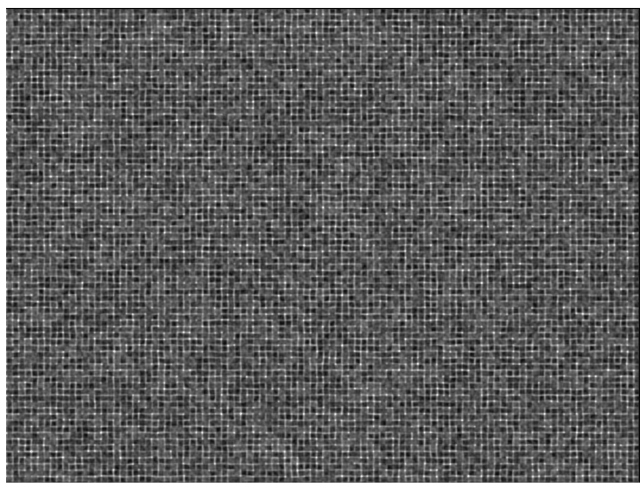
Reproduce this texture procedurally as a WebGL 1 fragment shader.

```glsl
precision highp float;
// Coarse grey woven cloth: a fine grid of pale threads over dark uneven gaps, on a white sheet.

uniform vec2 u_resolution;

const vec2 THREADS = vec2(100.0, 76.0);      // repeats across and down
const vec2 CLOTH_MIN = vec2(0.0095, 0.0270); // cloth corners in canvas units
const vec2 CLOTH_MAX = vec2(1.0000, 0.9840);
const float THREAD_WIDTH = 0.20;             // in repeats
const vec3 PAPER = vec3(1.0);
const vec3 EDGE = vec3(0.03);

float hash(vec2 p) {
  vec3 q = fract(vec3(p.xyx) * 0.1031);
  q += dot(q, q.yzx + 33.33);
  return fract((q.x + q.y) * q.z);
}

vec2 gradientAt(vec2 node) {
  float angle = 6.28318 * hash(node + 17.0);
  return vec2(cos(angle), sin(angle));
}

float gradientNoise(vec2 p) {
  vec2 i = floor(p);
  vec2 f = p - i;
  vec2 w = f * f * f * (f * (f * 6.0 - 15.0) + 10.0);
  vec2 e = vec2(1.0, 0.0);
  float low = mix(dot(gradientAt(i), f),
                  dot(gradientAt(i + e.xy), f - e.xy), w.x);
  float high = mix(dot(gradientAt(i + e.yx), f - e.yx),
                   dot(gradientAt(i + e.xx), f - e.xx), w.x);
  return mix(low, high, w.y);
}

// Soft ridge centred on every integer
float threadRidge(float x) {
  float d = (fract(x + 0.5) - 0.5) / THREAD_WIDTH;
  return exp(-d * d);
}

// Uneven brightness along one thread, blended between its segments
float threadTone(float across, float along, float seed) {
  float line = floor(across + 0.5) + seed;
  float s = along - 0.5;
  float segment = mix(hash(vec2(line, floor(s))),
                      hash(vec2(line, floor(s) + 1.0)),
                      smoothstep(0.2, 0.8, fract(s)));
  float whole = hash(vec2(line, seed + 7.0)) - 0.5;
  return 0.045 + 0.24 * segment + 0.06 * whole;
}

float weave(vec2 p) {
  // Threads wander slightly from a straight grid
  vec2 q = p + 0.16 * vec2(gradientNoise(p * 0.45 + 31.0),
                           gradientNoise(p * 0.45 + 83.0));
  float warp = threadRidge(q.x);
  float weft = threadRidge(q.y);

  // Gaps between threads, each with its own depth
  float gap = (1.0 - warp) * (1.0 - weft);
  float tone = 0.225 + 0.26 * (hash(floor(q) + 5.0) - 0.5) * gap;

  tone += warp * threadTone(q.x, q.y, 11.0);
  tone += weft * threadTone(q.y, q.x, 211.0);

  // Occasional bright knots at the crossings
  float knot = hash(floor(q + 0.5) + 61.0);
  tone += 0.30 * knot * knot * knot * warp * weft;

  // Fibre grain and broad mottling
  tone += 0.14 * gradientNoise(p * 1.9 + 9.0);
  tone += 0.03 * gradientNoise(p * 0.12 + 47.0);
  return clamp(tone, 0.06, 0.9);
}

// Antialiased step: 1 where x lies above edge
float above(float x, float edge, float pixel) {
  return clamp((x - edge) / pixel + 0.5, 0.0, 1.0);
}

void main() {
  vec2 uv = gl_FragCoord.xy / u_resolution;
  vec2 pixel = 1.0 / u_resolution;

  vec2 p = (uv - CLOTH_MIN) / (CLOTH_MAX - CLOTH_MIN) * THREADS;
  vec3 color = vec3(weave(p));

  // Dark rim along the top, right and, more faintly, the bottom
  float rimTop = above(uv.y, CLOTH_MAX.y - 0.0026, pixel.y);
  float rimRight = above(uv.x, CLOTH_MAX.x - 0.0022, pixel.x);
  float rimBottom = 0.6 * (1.0 - above(uv.y, CLOTH_MIN.y + 0.0022, pixel.y));
  color = mix(color, EDGE, max(max(rimTop, rimRight), rimBottom));

  // White sheet at the left, top and bottom
  float cloth = above(uv.x, CLOTH_MIN.x, pixel.x)
              * above(uv.y, CLOTH_MIN.y, pixel.y)
              * (1.0 - above(uv.y, CLOTH_MAX.y, pixel.y));
  gl_FragColor = vec4(mix(PAPER, color, cloth), 1.0);
}
```
